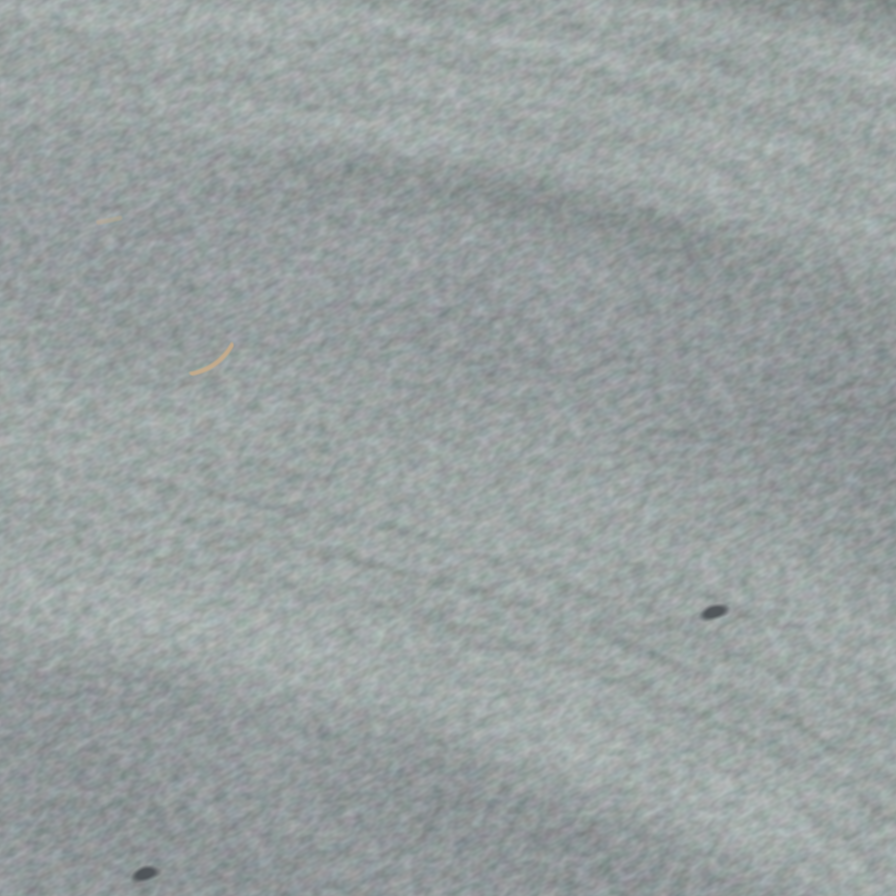
Give the GLSL for this texture, as a WebGL 1 fragment shader.

```glsl
precision highp float;
// Weathered grey asphalt with curving tyre tracks, soft grain and a little debris.
uniform vec2 u_resolution;

const vec3 STRAW_COLOR = vec3(0.80, 0.68, 0.54);
const vec3 PEBBLE_COLOR = vec3(0.27, 0.29, 0.31);

vec2 hashGradient(vec2 cell) {
  vec3 q = fract(cell.xyx * vec3(0.1031, 0.1030, 0.0973));
  q += dot(q, q.yzx + 33.33);
  float angle = 6.28318 * fract((q.x + q.y) * q.z);
  return vec2(cos(angle), sin(angle));
}

float gradientNoise(vec2 p) {
  vec2 i = floor(p), f = fract(p);
  vec2 w = f * f * f * (f * (f * 6.0 - 15.0) + 10.0);
  float a = dot(hashGradient(i), f);
  float b = dot(hashGradient(i + vec2(1, 0)), f - vec2(1, 0));
  float c = dot(hashGradient(i + vec2(0, 1)), f - vec2(0, 1));
  float d = dot(hashGradient(i + vec2(1, 1)), f - vec2(1, 1));
  return mix(mix(a, b, w.x), mix(c, d, w.x), w.y);
}

float bell(float x, float center, float width) {
  float d = (x - center) / width;
  return exp(-d * d);
}

vec2 rotate(vec2 p, float angle) {
  float c = cos(angle), s = sin(angle);
  return vec2(c * p.x + s * p.y, c * p.y - s * p.x);
}

// Coordinate that stays constant along the sweeping tracks.
float acrossTracks(vec2 uv) {
  float drop = 0.13 * uv.x + 0.145 * uv.x * uv.x;
  return uv.y + drop * (1.25 - 0.8 * uv.y);
}

// Broad worn and dirty bands.
float bandTone(vec2 uv, float v) {
  float tone = -0.058 * (1.0 - smoothstep(0.24, 0.32, v));
  tone += 0.026 * bell(v, 0.345, 0.045);
  tone -= 0.036 * smoothstep(0.55, 0.68, v) * (1.0 - smoothstep(0.84, 0.90, v));
  float smear = smoothstep(0.79, 0.865, v) * (1.0 - smoothstep(0.865, 0.89, v));
  tone -= 0.055 * smear * bell(uv.x, 0.60, 0.27);
  tone -= 0.035 * smoothstep(0.6, 1.0, uv.x) * bell(v, 0.73, 0.11);
  tone -= 0.075 * smoothstep(1.055, 1.11, v);
  float streaks = gradientNoise(vec2(uv.x * 1.5, v * 38.0));
  return tone + 0.055 * streaks * smoothstep(0.85, 0.92, v);
}

// Thin dark parallel lines, uneven along their length.
float trackLines(vec2 uv, float v) {
  float sum = 0.0;
  for (int i = 0; i < 5; i++) {
    float k = float(i);
    float center = 0.365 + 0.04 * k + 0.012 * gradientNoise(vec2(uv.x * 3.0, k * 7.3));
    float wear = 0.8 + 1.1 * gradientNoise(vec2(uv.x * 9.0, k * 5.7 + 0.4));
    float strength = (1.0 - 0.28 * abs(k - 2.0)) * mix(0.6, 1.1, uv.x);
    sum += strength * wear * bell(v, center, 0.0065);
  }
  return sum;
}

// Three octaves of grain, drawn out along a rising diagonal.
float grain(vec2 uv) {
  vec2 p = rotate(uv, 0.5) * vec2(0.62, 1.0);
  return 0.058 * gradientNoise(p * 62.0)
       + 0.070 * gradientNoise(p * 118.0 + 17.0)
       + 0.045 * gradientNoise(p * 215.0 + 41.0);
}

float pebble(vec2 uv, vec2 center, vec2 radii) {
  vec2 p = rotate(uv - center, 0.3) / radii;
  p.y += 0.25 * p.x * p.x;
  return 1.0 - smoothstep(0.5, 1.25, length(p));
}

float straw(vec2 uv, vec2 center, float angle, float halfLength, float bend) {
  vec2 p = rotate(uv - center, angle);
  p.y -= bend * p.x * p.x;
  p.x -= clamp(p.x, -halfLength, halfLength);
  return 1.0 - smoothstep(0.0008, 0.0045, length(p));
}

void main() {
  vec2 uv = gl_FragCoord.xy / u_resolution;
  float wobble = 0.007 * gradientNoise(uv * 24.0);
  float v = acrossTracks(uv) + wobble;

  float mottle = gradientNoise(uv * vec2(5.0, 9.0) + 3.0);
  float tone = 0.650 + bandTone(uv, v) + 0.028 * mottle + grain(uv);
  tone -= 0.055 * trackLines(uv, v);

  // Neutral grey drifting between green, blue and faint red.
  vec2 tintPos = rotate(uv, 0.35) * vec2(0.7, 1.0);
  float warm = gradientNoise(tintPos * 85.0 + 9.0);
  float blue = gradientNoise(tintPos * 70.0 + 57.0);
  float cool = bell(v, 0.75, 0.12) + 1.0 - smoothstep(0.22, 0.33, v);
  vec3 color = vec3(tone) + vec3(-0.031, 0.0, -0.004);
  color += warm * vec3(0.042, -0.014, 0.0);
  color += vec3(0.002, -0.003, 0.008) * cool + vec3(0.0, -0.008, 0.026) * blue;

  // Debris.
  color = mix(color, STRAW_COLOR, 0.85 * straw(uv, vec2(0.240, 0.594), 0.62, 0.027, 8.0));
  color = mix(color, STRAW_COLOR, 0.40 * straw(uv, vec2(0.122, 0.754), 0.2, 0.012, 2.0));
  float pebbles = max(pebble(uv, vec2(0.797, 0.317), vec2(0.017, 0.008)),
                      pebble(uv, vec2(0.162, 0.025), vec2(0.016, 0.008)));
  color = mix(color, PEBBLE_COLOR, 0.85 * pebbles);

  gl_FragColor = vec4(color, 1.0);
}
```
